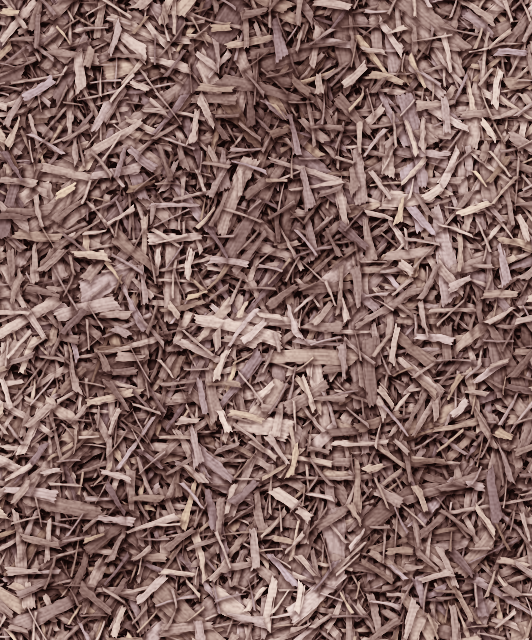
Write a Shadertoy shader that draws this texture.

```glsl
const int LAYERS = 25;
const float SMALL_CELL = 0.04;       // grid size of the splinter layers
const float LARGE_CELL = 0.125;      // grid size of the slab layers
const vec2 HALF_LENGTH = vec2(0.32, 0.8);    // in cells
const vec2 HALF_WIDTH = vec2(0.024, 0.165);  // in cells
const float JITTER = 0.7;
const float PRESENCE = 0.88;
const vec2 LIGHT = vec2(-0.35, 0.94);
const float SHADOW_SHIFT = 0.0035;
const float SHADOW_REACH = 0.008;
const float SHADOW_DEPTH = 0.56;
const vec2 CHIP_TONE = vec2(0.43, 0.93);
const float FLOOR_TONE = 0.15;
const vec2 MOUND_GAIN = vec2(0.6, 1.4);
const float EXPOSURE = 2.05;
const vec3 WOOD_GAIN = vec3(1.0, 0.95, 0.91);
const vec3 WOOD_CURVE = vec3(1.0, 1.33, 1.36);
const vec3 WARM_SHIFT = vec3(0.02, 0.01, -0.07);

float hash(vec2 p) {
    return fract(sin(dot(p, vec2(127.1, 311.7))) * 43758.5);
}

vec4 hash4(vec2 p) {
    return fract(sin(dot(p, vec2(127.1, 311.7)) + vec4(0.0, 1.7, 3.1, 4.9)) * 43758.5);
}

float noise(vec2 p) {
    vec2 i = floor(p), f = fract(p);
    f = f * f * (3.0 - 2.0 * f);
    return mix(mix(hash(i), hash(i + vec2(1, 0)), f.x),
               mix(hash(i + vec2(0, 1)), hash(i + vec2(1, 1)), f.x), f.y);
}

// Tapered bar with slanted ends; x runs along the grain
float chipDistance(vec2 q, vec2 halfSize, float taper, float slant) {
    float width = halfSize.y * (1.0 - taper * q.x / halfSize.x);
    return max(abs(q.x + slant * q.y) - halfSize.x, abs(q.y) - width);
}

// Lays one chip over the surface, which holds tone and warmth
vec2 layChip(vec2 surface, vec2 offset, vec2 id, float cell, float height, float pixel) {
    vec4 shape = hash4(id + 17.3);
    vec4 look = hash4(id + 71.9);
    if (look.x > PRESENCE) return surface;

    float angle = 6.2832 * shape.x;
    vec2 along = vec2(cos(angle), sin(angle));
    vec2 across = vec2(-along.y, along.x);
    vec2 halfSize = cell * vec2(mix(HALF_LENGTH.x, HALF_LENGTH.y, shape.y),
                                mix(HALF_WIDTH.x, HALF_WIDTH.y, shape.z * shape.z));
    vec2 q = vec2(dot(offset, along), dot(offset, across));
    if (abs(q.x) > halfSize.x + 0.03 || abs(q.y) > halfSize.y * 2.0 + 0.02) return surface;

    // Bend and taper
    q.y += (shape.w - 0.5) * 0.15 * (q.x * q.x / halfSize.x - 0.3 * halfSize.x);
    float taper = 1.1 * (look.y - 0.5);
    float slant = 2.2 * (look.z - 0.5);

    // Shadow on whatever lies beneath
    vec2 toLight = vec2(dot(LIGHT, along), dot(LIGHT, across)) * SHADOW_SHIFT;
    float shadeDist = chipDistance(q + toLight, halfSize, taper, slant);
    surface.x *= 1.0 - SHADOW_DEPTH * smoothstep(SHADOW_REACH, -0.002, shadeDist);

    float dist = chipDistance(q, halfSize, taper, slant);
    if (dist > 0.006) return surface;

    // Splintered outline
    vec2 seed = id * 3.7;
    dist += 0.005 * (noise(vec2(q.x * 110.0, q.y * 360.0) + seed) - 0.5)
          * min(1.0, halfSize.y / 0.005);
    float cover = smoothstep(0.8, -0.8, dist / pixel);

    // Fibres, rounded sides and grit
    float fibre = noise(vec2(q.x * 34.0, q.y * 400.0) + seed.yx) - 0.5;
    float grit = noise(offset * 300.0 + seed) - 0.5;
    float side = clamp(q.y / halfSize.y, -1.0, 1.0) * dot(across, LIGHT);
    float tone = mix(CHIP_TONE.x, CHIP_TONE.y, look.w) * mix(0.7, 1.04, height);
    tone *= 1.0 + 0.36 * fibre + 0.3 * grit + 0.12 * side;
    tone *= mix(0.83, 1.0, smoothstep(0.0, -0.002, dist));

    float lean = 2.0 * hash(id + 5.1) - 1.0;
    return mix(surface, vec2(tone, lean * lean * lean), cover);
}

void mainImage(out vec4 fragColor, in vec2 fragCoord) {
    vec2 p = fragCoord / iResolution.y;
    float pixel = 1.0 / iResolution.y;
    vec2 surface = vec2(FLOOR_TONE + 0.1 * noise(p * 190.0), -0.3);

    // Heap of chips, bottom to top, with sizes shuffled between layers
    for (int n = 0; n < LAYERS; n++) {
        float layer = float(n);
        float size = fract(layer * 0.618 + 0.2);
        float cell = mix(SMALL_CELL, LARGE_CELL, size * size);
        vec2 g = p / cell + 9.0 * hash4(vec2(layer, 4.0)).xy;
        vec2 home = floor(g);
        for (int j = -1; j <= 1; j++)
        for (int i = -1; i <= 1; i++) {
            vec2 spot = home + vec2(i, j);
            vec2 id = spot + layer * vec2(13.7, 29.3);
            vec2 centre = spot + 0.5 + JITTER * (hash4(id).xy - 0.5);
            surface = layChip(surface, (g - centre) * cell, id, cell,
                              layer / float(LAYERS - 1), pixel);
        }
    }

    // Broad hollows and mounds
    float mound = 0.65 * noise(p * 4.0 + 2.3) + 0.35 * noise(p * 11.0 + 7.1);
    float light = surface.x * mix(MOUND_GAIN.x, MOUND_GAIN.y, mound);

    // Soft exposure, then wood colour
    float tone = 1.0 - exp(-EXPOSURE * max(light, 0.03));
    vec3 wood = WOOD_GAIN * pow(vec3(tone), WOOD_CURVE);
    fragColor = vec4(wood * (1.0 + WARM_SHIFT * surface.y), 1.0);
}
```
